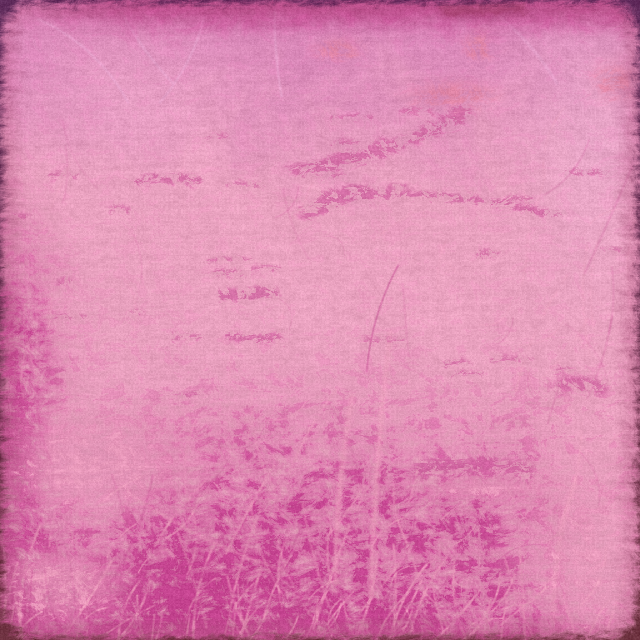
This background is drawn by a three.js fragment shader. Its source:

```glsl
// A worn pink meadow print: soft colour washes, tangled pale grass, faint flower heads,
// broken magenta smudges, woven grain and a burnt frame. Built from gaussian glows,
// bent line distances and layered sines.
varying vec2 vUv;

vec2 hash2(vec2 p) {
  vec3 q = fract(p.xyx * vec3(0.1031, 0.103, 0.0973));
  q += dot(q, q.yzx + 33.33);
  return fract((q.xx + q.yz) * q.zy);
}

// Layered sines, turned and warped at each octave, about -0.6 to 0.6
float waves(vec2 p) {
  float sum = 0.0, amp = 0.5;
  for (int i = 0; i < 6; i++) {
    p = mat2(0.8, 0.6, -0.6, 0.8) * p * 1.65 + 0.9 * sin(p.yx) + 1.7;
    sum += amp * sin(p.x) * sin(p.y);
    amp *= 0.75;
  }
  return sum;
}

float glow(vec2 p, vec2 centre, vec2 radius) {
  vec2 d = (p - centre) / radius;
  return exp(-dot(d, d));
}

// Soft line from a to b, bowed sideways by bend
float stroke(vec2 p, vec2 a, vec2 b, float bend, float width) {
  vec2 d = b - a;
  float t = clamp(dot(p - a, d) / dot(d, d), 0.0, 1.0);
  vec2 c = a + d * t + normalize(vec2(-d.y, d.x)) * bend * 4.0 * t * (1.0 - t);
  return 1.0 - smoothstep(0.0, width, distance(p, c));
}

void main() {
  vec2 p = vUv;
  float mottle = waves(p * 9.0);
  float fine = waves(p * vec2(38.0, 50.0) + 4.0);
  float speck = waves(p * vec2(80.0, 120.0) + 9.0);
  float streak = waves(p * vec2(14.0, 90.0));
  vec2 rag = p + vec2(0.012 * fine, 0.008 * speck);
  vec3 magenta = vec3(0.75, 0.23, 0.54);
  vec3 paleGrass = vec3(0.93, 0.63, 0.74);

  // Rose centre, lilac sky, pale right side
  vec3 col = mix(vec3(0.92, 0.64, 0.755), vec3(0.86, 0.54, 0.73),
                 smoothstep(0.68, 0.95, p.y + 0.06 * mottle));
  col = mix(col, vec3(0.92, 0.67, 0.8), 0.7 * glow(p, vec2(0.93, 0.78), vec2(0.1, 0.2)));
  col = mix(col, vec3(0.92, 0.64, 0.78), 0.7 * glow(p, vec2(0.2, 0.85), vec2(0.14, 0.1)));

  // Magenta ground and left side, with patchy stains elsewhere
  float ground = 0.95 * glow(p, vec2(0.25, 0.0), vec2(0.25, 0.14))
    + 0.4 * glow(p, vec2(0.38, 0.22), vec2(0.24, 0.14))
    + 0.35 * glow(p, vec2(0.73, 0.2), vec2(0.18, 0.12))
    + 0.65 * glow(p, vec2(0.65, 0.0), vec2(0.27, 0.09))
    + 0.6 * glow(p, vec2(0.02, 0.42), vec2(0.07, 0.2))
    + 0.6 * glow(p, vec2(0.0, 0.15), vec2(0.07, 0.2));
  ground *= 1.0 + 0.3 * mottle + 0.6 * fine + 0.7 * speck;
  float low = 1.0 - smoothstep(0.15, 0.6, p.y);
  ground += (0.1 + 0.2 * low) * smoothstep(0.1, 0.7, fine + 0.7 * speck + 0.4 * mottle);
  col = mix(col, magenta, clamp(ground, 0.0, 0.95));

  // Pale lace clumps
  float lace = glow(rag, vec2(0.09, 0.085), vec2(0.085, 0.045))
    + 0.8 * glow(rag, vec2(0.15, 0.28), vec2(0.13, 0.07))
    + 0.6 * glow(rag, vec2(0.92, 0.14), vec2(0.08, 0.13))
    + 0.7 * glow(rag, vec2(0.76, 0.24), vec2(0.08, 0.015));
  col = mix(col, vec3(0.91, 0.61, 0.73), clamp(lace * (0.75 + fine + speck), 0.0, 0.9));

  // Tangled blades: dense and short below, rare scratches above
  float grass = 0.0, gaps = 0.0;
  for (int i = 0; i < 260; i++) {
    vec2 r = hash2(vec2(float(i), 7.0)), s = hash2(vec2(float(i), 31.0));
    vec2 root = vec2(r.x, 0.75 * r.y * r.y * r.y - 0.03);
    vec2 tip = root + vec2((s.x - 0.45) * 0.15, 0.03 + 0.15 * s.y * s.y);
    float blade = stroke(p, root, tip, 0.03 * (fract(s.x * 9.0) - 0.5), 0.002 + 0.002 * s.y);
    blade *= (0.3 + 0.35 * s.x) * (1.0 - 0.5 * r.y);
    if (mod(float(i), 4.0) < 1.0) gaps += blade; else grass += blade;
  }
  col = mix(col, magenta, min(0.5 * gaps, 0.5));
  col = mix(col, paleGrass, min(grass * (0.9 + fine), 0.75));

  // Tall stems and thin sky twigs
  float stems = stroke(p, vec2(0.58, 0.07), vec2(0.61, 0.48), 0.005, 0.008)
    + stroke(p, vec2(0.524, 0.09), vec2(0.55, 0.38), 0.006, 0.008)
    + 0.6 * stroke(p, vec2(0.2, 0.23), vec2(0.44, 0.11), -0.01, 0.005)
    + 0.7 * stroke(p, vec2(0.865, 0.03), vec2(0.9, 0.25), 0.01, 0.008);
  float twigs = stroke(p, vec2(0.06, 0.97), vec2(0.2, 0.84), 0.016, 0.004)
    + stroke(p, vec2(0.18, 1.0), vec2(0.27, 0.87), -0.006, 0.004)
    + stroke(p, vec2(0.325, 1.0), vec2(0.25, 0.84), 0.012, 0.004)
    + stroke(p, vec2(0.43, 1.0), vec2(0.44, 0.85), -0.004, 0.004)
    + stroke(p, vec2(0.78, 0.975), vec2(0.87, 0.87), 0.006, 0.005);
  col = mix(col, paleGrass, 0.55 * min(stems, 1.0));
  col = mix(col, vec3(0.92, 0.67, 0.83), 0.5 * min(twigs, 1.0));

  // Broken smudges, bowed flower heads and scattered dashes
  float smudge = stroke(rag, vec2(0.47, 0.735), vec2(0.73, 0.825), -0.008, 0.018)
    + stroke(rag, vec2(0.485, 0.67), vec2(0.57, 0.7), 0.008, 0.02)
    + 0.7 * stroke(rag, vec2(0.56, 0.698), vec2(0.87, 0.665), 0.012, 0.01)
    + stroke(rag, vec2(0.345, 0.54), vec2(0.42, 0.547), 0.0, 0.015)
    + 0.7 * stroke(rag, vec2(0.365, 0.478), vec2(0.435, 0.478), -0.006, 0.01)
    + 0.7 * stroke(rag, vec2(0.21, 0.715), vec2(0.31, 0.72), 0.006, 0.012)
    + 0.8 * stroke(rag, vec2(0.66, 0.268), vec2(0.82, 0.265), 0.008, 0.025)
    + 0.8 * stroke(rag, vec2(0.88, 0.4), vec2(0.94, 0.395), 0.005, 0.02);
  for (int i = 0; i < 30; i++) {
    vec2 r = hash2(vec2(float(i), 83.0));
    vec2 a = vec2(mix(r.x, 0.92, 0.35 * step(0.5, r.y)), 0.36 + 0.5 * fract(r.y * 7.0));
    smudge += 0.5 * stroke(rag, a, a + vec2(0.02 + 0.04 * r.y, 0.002), 0.002, 0.008);
  }
  smudge *= 1.3 * smoothstep(-0.4, 0.3, speck + 0.5 * fine);
  smudge += 0.6 * stroke(p, vec2(0.573, 0.42), vec2(0.622, 0.585), 0.009, 0.003);
  col = mix(col, vec3(0.8, 0.37, 0.61), clamp(smudge, 0.0, 0.75));

  // Top band, then salmon blooms
  float band = smoothstep(0.93, 1.0, p.y + 0.01 * fine) * smoothstep(-0.05, 0.25, p.x);
  col = mix(col, vec3(0.74, 0.25, 0.54), 0.9 * band);
  float bloom = glow(rag, vec2(0.53, 0.925), vec2(0.03, 0.015)) + glow(rag, vec2(0.75, 0.93), vec2(0.02))
    + glow(rag, vec2(0.71, 0.855), vec2(0.055, 0.018)) + glow(rag, vec2(0.96, 0.875), vec2(0.025));
  col = mix(col, vec3(0.87, 0.5, 0.62), clamp(bloom * (0.7 + speck), 0.0, 0.8));
  col = mix(col, vec3(0.6, 0.2, 0.38), 0.8 * stroke(rag, vec2(0.7, 0.985), vec2(0.81, 0.99), 0.0, 0.02));

  // Burnt frame with round corners
  vec2 q = abs(p - 0.5) - 0.44;
  float inset = 0.06 - length(max(q, 0.0)) - min(max(q.x, q.y), 0.0) + 0.006 * (speck + streak);
  col = mix(col, vec3(0.7, 0.34, 0.51), 0.5 * (1.0 - smoothstep(0.0, 0.045, inset)));
  vec3 burnt = mix(vec3(0.4, 0.18, 0.22), vec3(0.34, 0.15, 0.34), p.y);
  col = mix(col, burnt, 0.9 * (1.0 - smoothstep(-0.01, 0.014, inset)));

  // Woven grain
  float grain = hash2(floor(p * 512.0)).x - 0.5;
  col += 0.006 * (sin(p.x * 900.0 + 3.0 * fine) + sin(p.y * 1000.0 + 3.0 * streak));
  col += 0.05 * grain + 0.02 * fine + 0.03 * speck + 0.015 * streak;
  gl_FragColor = vec4(clamp(col, 0.0, 1.0), 1.0);
}
```
